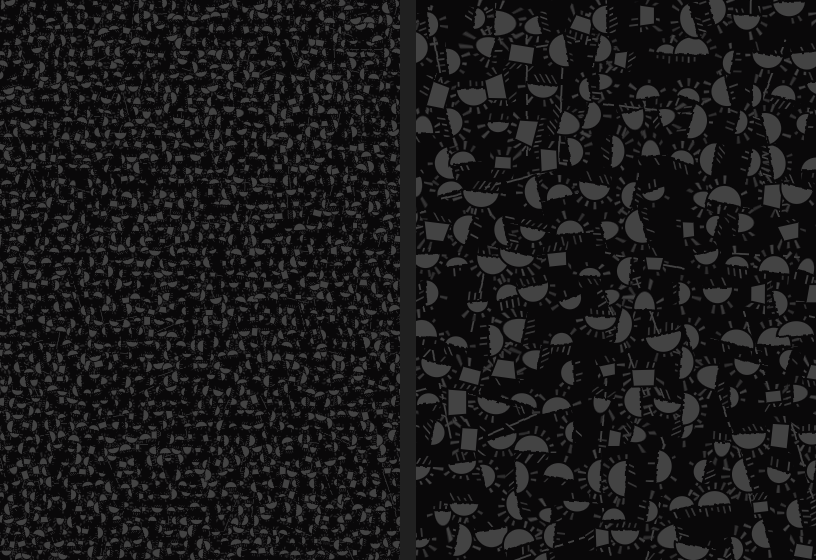
Left, the full canvas; right, a detail of the centre.
Write a Shadertoy shader that draws this pattern.

```glsl
// Small grey half discs, arches and blocks scattered densely over near black.
// A jittered, staggered grid places the shapes; fine ticks surround them, and
// long dashed scratches from a coarser grid run through the gaps.

const float ROWS = 48.0;          // shape cells per canvas height
const float SCRATCH_CELL = 3.0;   // scratch spacing, in shape cells
const float TICK_PITCH = 0.17;    // spacing of ticks along an outline
const float GAP = 0.055;          // dark margin around each shape
const vec3 BLACK = vec3(0.036, 0.032, 0.037);
const vec3 GREY = vec3(0.264, 0.262, 0.264);

vec3 hash3(vec2 p, float seed) {
    vec3 q = fract(vec3(p.xyx + seed * 7.31) * vec3(0.1031, 0.1030, 0.0973));
    q += dot(q, q.yxz + 33.33);
    return fract((q.xxy + q.yzz) * q.zyx);
}

mat2 rotation(float a) {
    return mat2(cos(a), -sin(a), sin(a), cos(a));
}

// Filled coverage of a signed distance
float cover(float d, float px) {
    return clamp(0.5 - d / px, 0.0, 1.0);
}

// Coverage of a line that may be thinner than a pixel
float stroke(float d, float halfWidth, float px) {
    return cover(d - halfWidth, px) - cover(d + halfWidth, px);
}

// Ellipse half standing on y = 0, with a slightly ragged flat edge
float halfDisc(vec2 p, float r, float squash, float seed) {
    float ragged = 0.05 * hash3(vec2(floor(p.x / 0.07), seed), 5.0).x;
    float dome = (length(vec2(p.x, p.y / squash)) - r) * min(1.0, squash);
    return max(dome, ragged - p.y);
}

// Block that narrows upwards, standing on y = 0
float taperedBlock(vec2 p, float r, float taper) {
    float side = abs(p.x) - r * 0.72 + taper * p.y;
    return max(side, abs(p.y - 0.5 * r) - 0.5 * r);
}

// Row of short strokes of uneven length, growing outwards with depth
float ticks(float along, float depth, vec2 id, float seed, float px) {
    float slot = floor(along / TICK_PITCH);
    vec3 h = hash3(id + vec2(slot * 3.7, slot), seed);
    float halfLength = 0.04 + 0.09 * h.x;
    float line = stroke((fract(along / TICK_PITCH) - 0.5) * TICK_PITCH, 0.026, px);
    float span = cover(abs(depth - GAP - halfLength) - halfLength, px);
    return line * span * step(0.35, h.y) * (0.6 + 0.4 * h.z);
}

// x: distance to the shape of a cell, y: ink of the ticks around it
vec2 shapeCell(vec2 uv, vec2 id, float px) {
    vec3 place = hash3(id, 1.0);
    vec3 form = hash3(id, 2.0);
    vec3 turn = hash3(id, 3.0);
    vec2 centre = id + 0.5 + 0.56 * (place.xy - 0.5);
    centre.x += 0.5 * mod(id.y, 2.0);

    float r = mix(0.28, 0.51, form.x);
    float angle = floor(turn.x * 4.0) * 1.5708 + (turn.y - 0.5) * 0.65;
    vec2 p = rotation(angle) * (uv - centre) + vec2(0.0, 0.42 * r);

    float d = halfDisc(p, r, mix(0.78, 1.12, form.y), place.z);
    if (form.z < 0.14) d = taperedBlock(p, r, 0.25 * turn.z);
    else if (form.z < 0.28) d = halfDisc(p, r * 0.72, 1.75, place.z);

    // Slanted ticks below the base, radial ticks over the dome
    float slant = mix(-0.8, 0.8, turn.z);
    float base = ticks(p.x + slant * p.y, -p.y, id, 6.0, px);
    base *= cover(abs(p.x) - r, px);
    float arc = atan(p.x, p.y) * r;
    float dome = ticks(arc, d, id, 7.0, px) * step(0.0, p.y);
    return vec2(d, max(base, dome));
}

// Long dashed line, leaning a little from upright or level
float scratch(vec2 uv, vec2 id, float px) {
    vec3 place = hash3(id, 11.0);
    vec3 form = hash3(id, 12.0);
    vec2 centre = (id + place.xy) * SCRATCH_CELL;
    float angle = step(0.6, form.x) * 1.5708 + (form.y - 0.5) * 0.9;
    vec2 p = rotation(angle) * (uv - centre);
    float dash = hash3(vec2(floor(p.y / 0.16), id.x), id.y).x;
    float line = stroke(p.x + 0.04 * (dash - 0.5), 0.026, px);
    float halfLength = mix(1.0, 2.4, form.z);
    return line * step(0.35, dash) * cover(abs(p.y) - halfLength, px);
}

void mainImage(out vec4 fragColor, in vec2 fragCoord) {
    float px = ROWS / iResolution.y;
    vec2 uv = fragCoord * px;
    float nearest = 10.0, shapes = 0.0, marks = 0.0;

    // Later shapes cut a dark margin into earlier ones
    for (int y = -1; y <= 1; y++)
    for (int x = -1; x <= 1; x++) {
        vec2 offset = vec2(x, y);
        vec2 cell = shapeCell(uv, floor(uv) + offset, px);
        shapes *= 1.0 - cover(cell.x - GAP, px);
        shapes = max(shapes, cover(cell.x, px));
        nearest = min(nearest, cell.x);
        marks = max(marks, cell.y);
        marks = max(marks, scratch(uv, floor(uv / SCRATCH_CELL) + offset, px));
    }

    // Fine marks stay clear of the shapes
    marks *= 1.0 - cover(nearest - GAP, px);
    fragColor = vec4(mix(BLACK, GREY, max(shapes, marks)), 1.0);
}
```
